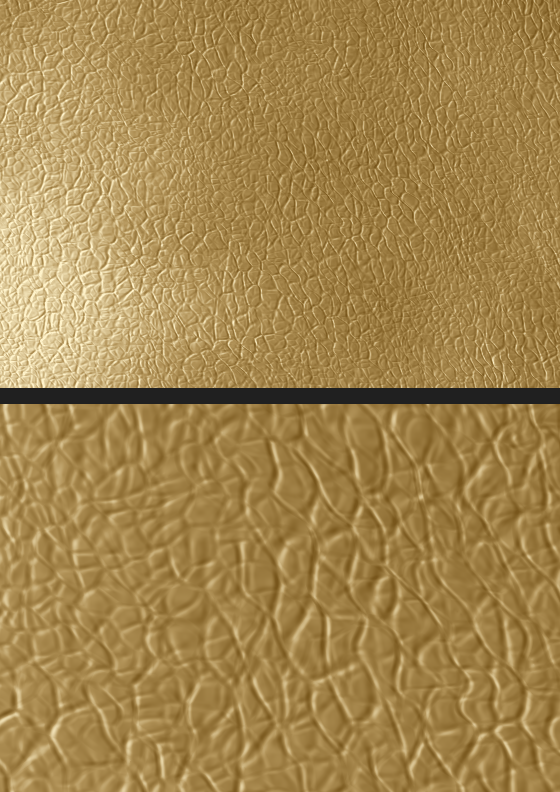
Top, the full canvas; bottom, a detail of the centre.
Write a WebGL 1 fragment shader that draws this texture.

```glsl
precision highp float;
// Gold leather: a height field of warped cell grooves and long bending folds,
// lit from the left by the difference of two nearby heights, over a soft glow
// at the lower left. The resulting tone picks a colour from a gold ramp.

uniform vec2 u_resolution;

const vec3 SHADOW_GOLD = vec3(0.50, 0.37, 0.14);
const vec3 MID_GOLD = vec3(0.70, 0.58, 0.35);
const vec3 PALE_GOLD = vec3(0.95, 0.89, 0.72);
const vec2 LIGHT_STEP = vec2(0.0024, -0.0010);

float hash(vec2 p) {
  return fract(sin(dot(p, vec2(127.1, 311.7))) * 43758.5453);
}

vec2 hash2(vec2 p) {
  return vec2(hash(p), hash(p + 57.3));
}

float noise(vec2 p) {
  vec2 cell = floor(p);
  vec2 f = fract(p);
  f = f * f * (3.0 - 2.0 * f);
  float low = mix(hash(cell), hash(cell + vec2(1.0, 0.0)), f.x);
  float high = mix(hash(cell + vec2(0.0, 1.0)), hash(cell + 1.0), f.x);
  return mix(low, high, f.y);
}

vec2 warp(vec2 p, float scale, float amount) {
  vec2 offset = vec2(noise(p * scale), noise(p * scale + 31.7));
  return p + amount * (offset - 0.5);
}

// Second minus first nearest distance: zero along the cell borders.
float cellBorder(vec2 p) {
  vec2 cell = floor(p);
  vec2 f = fract(p);
  float nearest = 8.0;
  float second = 8.0;
  for (int j = -1; j <= 1; j++) {
    for (int i = -1; i <= 1; i++) {
      vec2 neighbour = vec2(float(i), float(j));
      float d = length(neighbour + hash2(cell + neighbour) - f);
      second = min(second, max(nearest, d));
      nearest = min(nearest, d);
    }
  }
  return second - nearest;
}

float groove(vec2 p, float width) {
  return 1.0 - smoothstep(0.0, width, cellBorder(p));
}

// Coordinates along and across folds that steepen towards the right.
vec2 flow(vec2 p) {
  float across = p.y + 0.45 * p.x + 0.55 * p.x * p.x;
  return vec2(0.9 * p.x - 0.45 * p.y, 0.85 * across);
}

float fold(vec2 q, vec2 stretch, float width) {
  float n = noise(q * stretch);
  return 1.0 - smoothstep(0.0, width, abs(n - 0.5));
}

float leatherHeight(vec2 p) {
  vec2 rough = warp(warp(p, 9.0, 0.03), 42.0, 0.012);
  vec2 q = flow(rough);
  float patches = noise(p * 8.0 + 4.0);
  float foldMask = smoothstep(0.42, 0.75, noise(p * 2.8 + 11.0));
  float coarse = groove(q * 25.0, 0.26) * mix(0.25, 0.85, patches);
  float fine = groove(rough * 56.0, 0.42) * mix(0.5, 0.25, patches);
  float folds = fold(q, vec2(3.5, 17.0), 0.13) * foldMask;
  float swell = 0.5 * noise(q * vec2(9.0, 26.0));
  return swell - coarse - fine - 0.65 * folds;
}

float glow(vec2 uv) {
  vec2 d = (uv - vec2(-0.02, 0.22)) / vec2(0.36, 0.72);
  return exp(-dot(d, d));
}

vec3 goldRamp(float tone) {
  vec3 lower = mix(SHADOW_GOLD, MID_GOLD, clamp(tone * 2.0, -0.15, 1.0));
  return mix(lower, PALE_GOLD, clamp(tone * 2.0 - 1.0, 0.0, 1.2));
}

void main() {
  vec2 uv = gl_FragCoord.xy / u_resolution;
  vec2 p = gl_FragCoord.xy / u_resolution.y;

  // Slopes that face the light brighten, the others fall into shade.
  float relief = leatherHeight(p + LIGHT_STEP) - leatherHeight(p - LIGHT_STEP);
  float shine = glow(uv);
  float lit = 0.52 * max(relief, 0.0);
  float shade = (0.32 + 0.18 * shine) * max(-relief, 0.0);

  // Broad sheen, uneven patches and a fine surface speckle.
  float sheen = 0.25 + 0.62 * shine + 0.06 * (1.0 - uv.y) * uv.x;
  float mottle = 0.14 * (noise(p * 5.0 + 20.0) - 0.5);
  float speckle = 0.16 * (noise(p * 150.0) - 0.5);

  gl_FragColor = vec4(goldRamp(sheen + mottle + speckle + lit - shade), 1.0);
}
```
